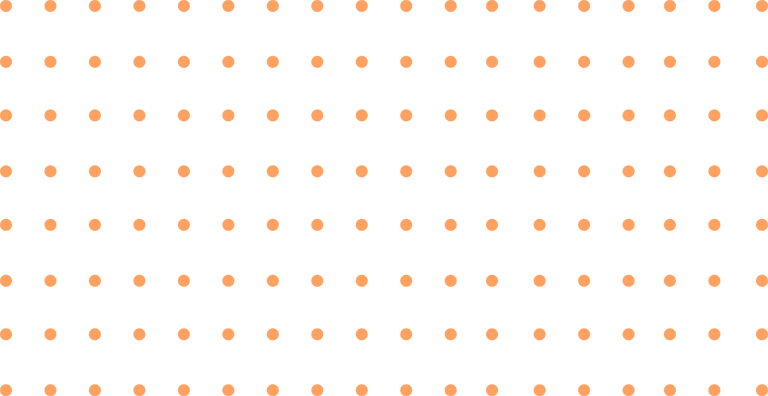
Reproduce this pattern procedurally as a Shadertoy shader.

```glsl
// A sparse grid of small flat orange dots on white, 18 across and 8 down.
// Each point finds its nearest grid cell, whose dot is a circle distance;
// a few columns sit slightly left, and alternate rows sit slightly low.

const vec2 GRID = vec2(18.0, 8.0);
const vec3 PAPER = vec3(1.0);
const vec3 ORANGE = vec3(1.0, 0.63, 0.38);

// Lengths as fractions of the canvas width
const float DOT_RADIUS = 0.0078;
const float COLUMN_MARGIN = 0.0078;
const float COLUMN_NUDGE = 0.0041;

// Lengths as fractions of the canvas height
const float ROW_MARGIN = 0.0150;
const float ROW_STEP = 0.1382;
const float ROW_NUDGE = 0.0030;

// Leftward slip of column 11 and of the pair 15, 16
float columnShift(float column, float amount) {
    bool slipped = column == 11.0 || column == 15.0 || column == 16.0;
    return slipped ? -amount : 0.0;
}

// Dot centre in canvas fractions, with rows counted from the top
vec2 dotCentre(vec2 cell, vec2 margin, vec2 pitch) {
    vec2 nudge = vec2(columnShift(cell.x, COLUMN_NUDGE),
                      ROW_NUDGE * mod(cell.y, 2.0));
    return margin + cell * pitch + nudge;
}

// Antialiased coverage of a signed distance
float coverage(float dist, float pixel) {
    return 1.0 - smoothstep(-0.75 * pixel, 0.75 * pixel, dist);
}

void mainImage(out vec4 fragColor, in vec2 fragCoord) {
    vec2 uv = fragCoord / iResolution.xy;
    uv.y = 1.0 - uv.y;

    // Nearest cell of the grid
    vec2 margin = vec2(COLUMN_MARGIN, ROW_MARGIN);
    vec2 pitch = vec2((1.0 - 2.0 * COLUMN_MARGIN) / (GRID.x - 1.0), ROW_STEP);
    vec2 cell = clamp(round((uv - margin) / pitch), vec2(0.0), GRID - 1.0);

    // Circle distance in units of the canvas width
    vec2 aspect = vec2(1.0, iResolution.y / iResolution.x);
    vec2 offset = (uv - dotCentre(cell, margin, pitch)) * aspect;
    float dist = length(offset) - DOT_RADIUS;

    float ink = coverage(dist, 1.0 / iResolution.x);
    fragColor = vec4(mix(PAPER, ORANGE, ink), 1.0);
}
```
